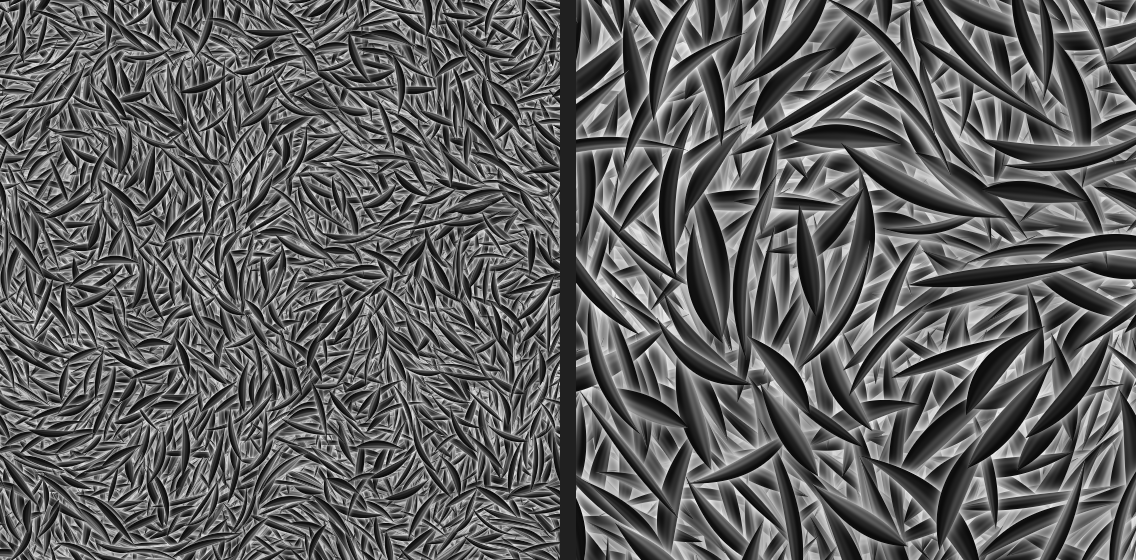
Left: the whole. Right: its middle third, enlarged.
A WebGL 2 fragment shader for this texture:

```glsl
#version 300 es
precision highp float;
// Dense monochrome thatch of curved, pointed blades that follow a swirling flow.
// Each layer scatters one blade per grid cell; later layers cover earlier ones,
// and every blade has a dark shaded body inside a thin pale rim.

uniform vec2 u_resolution;
out vec4 fragColor;

const int LAYERS = 26;
const float CELL = 0.062;                     // grid pitch, also the reach limit
const vec2 HALF_LENGTH = vec2(0.030, 0.058);  // shortest, longest
const vec2 HALF_WIDTH = vec2(0.0030, 0.0074); // thinnest, widest
const float MAX_BEND = 0.26;                  // sag relative to half length
const float FLOW_SCALE = 5.0;
const float FLOW_TURN = 4.6;                  // radians over the noise range
const float MAIN_ANGLE = 0.55;
const float STRAY = 1.1;                      // angle of the wildest strays
const float RIM_WIDTH = 0.0023;
const float RIM_STRENGTH = 0.85;
const vec2 RIM_TONE = vec2(0.68, 1.0);
const float SHADOW_TONE = 0.055;
const vec2 LIT_TONE = vec2(0.22, 0.62);
const float GROUND_TONE = 0.3;

float hash(vec2 p) {
    return fract(sin(dot(p, vec2(127.1, 311.7))) * 43758.5453);
}

vec2 hash2(vec2 p) {
    return vec2(hash(p), hash(p + 41.3));
}

float noise(vec2 p) {
    vec2 i = floor(p), f = fract(p);
    f = f * f * (3.0 - 2.0 * f);
    return mix(mix(hash(i), hash(i + vec2(1, 0)), f.x),
               mix(hash(i + vec2(0, 1)), hash(i + vec2(1, 1)), f.x), f.y);
}

// Direction of growth: broad swirls broken up by smaller tufts
float flowAngle(vec2 p) {
    return MAIN_ANGLE + FLOW_TURN * (noise(p * FLOW_SCALE) - 0.5)
         + 0.35 * FLOW_TURN * (noise(p * FLOW_SCALE * 2.3 + 7.0) - 0.5);
}

// Paints one blade over the tone; offset runs from its centre to the pixel
float paintBlade(float tone, vec2 offset, vec2 centre, vec2 key, float height, float pixel) {
    vec2 size = hash2(key + 3.7);
    float halfLength = mix(HALF_LENGTH.x, HALF_LENGTH.y, size.x);
    if (dot(offset, offset) > CELL * CELL) return tone;

    // Local frame: u along the blade, v across it
    float stray = 2.0 * hash(key + 9.1) - 1.0;
    float angle = flowAngle(centre) + 0.2 * stray + STRAY * stray * stray * stray;
    vec2 dir = vec2(cos(angle), sin(angle));
    float u = dot(offset, dir) / halfLength;
    if (abs(u) >= 1.0) return tone;
    vec2 look = hash2(key + 15.9);
    float bend = MAX_BEND * (2.0 * look.x - 1.0);
    float v = dot(offset, vec2(-dir.y, dir.x)) - bend * halfLength * (u * u - 0.33);

    // Lens outline, fuller towards the root
    float taper = (1.0 - u * u) * (1.0 - 0.3 * u);
    float fullness = size.y * mix(0.55, 1.0, height);
    float halfWidth = mix(HALF_WIDTH.x, HALF_WIDTH.y, fullness) * taper;
    float edge = abs(v) - halfWidth;

    // Pale rim, fading outwards and at the tips
    float rim = exp(-max(edge, 0.0) / RIM_WIDTH) * min(1.0, 1.3 * (1.0 - u * u));
    float rimTone = mix(RIM_TONE.x, RIM_TONE.y, hash(key + 21.3));
    tone = mix(tone, rimTone, RIM_STRENGTH * rim * smoothstep(5.0, 2.0, edge / RIM_WIDTH));

    // Body lit from one side, with faint lengthwise fibres
    float across = clamp(v / max(halfWidth, 0.0005), -1.0, 1.0);
    across *= look.x > 0.5 ? 1.0 : -1.0;
    float lit = mix(LIT_TONE.x, LIT_TONE.y, look.y) * mix(1.1, 0.75, height);
    float body = mix(SHADOW_TONE, lit, smoothstep(-0.7, 0.95, across));
    body *= 1.0 + 0.25 * u + 0.15 * sin(across * 9.0 + look.y * 20.0);
    return mix(tone, body, clamp(0.5 - edge / pixel, 0.0, 1.0));
}

void main() {
    float pixel = 1.0 / min(u_resolution.x, u_resolution.y);
    vec2 p = gl_FragCoord.xy * pixel;
    float tone = GROUND_TONE;

    for (int layer = 0; layer < LAYERS; layer++) {
        float level = float(layer);
        vec2 shift = hash2(vec2(level, 5.3));
        vec2 home = floor(p / CELL + shift);
        for (int y = -1; y <= 1; y++) {
            for (int x = -1; x <= 1; x++) {
                vec2 cell = home + vec2(x, y);
                vec2 key = cell + level * vec2(17.3, 29.7);
                vec2 centre = (cell + hash2(key) - shift) * CELL;
                tone = paintBlade(tone, p - centre, centre, key, level / float(LAYERS - 1), pixel);
            }
        }
    }
    fragColor = vec4(vec3(clamp(tone, 0.0, 1.0)), 1.0);
}
```
